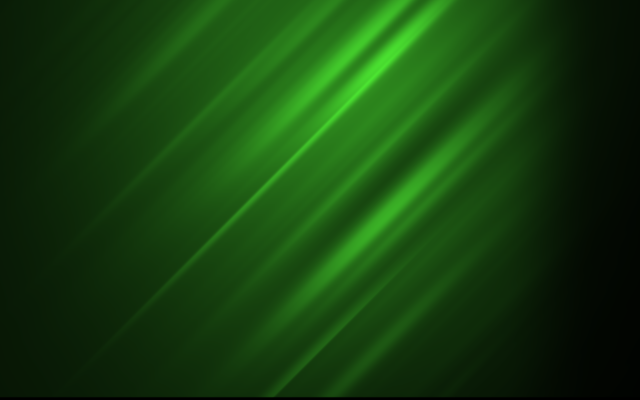
A Shadertoy shader for this background:

```glsl
const vec3 GREEN_TINT = vec3(0.33, 1.0, 0.215);

float hash(float n) {
    n = fract(n * 0.1031);
    n *= n + 33.33;
    return fract(n * (n + n));
}

float valueNoise(float x) {
    float cell = floor(x);
    return mix(hash(cell), hash(cell + 1.0), smoothstep(0.0, 1.0, x - cell));
}

float bell(float x, float width) {
    x /= width;
    return exp(-x * x);
}

// Light band with separate softness on its upper-left and lower-right sides.
// ray.x runs across the diagonal, ray.y runs along it.
float streak(vec2 ray, vec2 center, vec2 softness, float reach) {
    float across = ray.x - center.x;
    float width = across < 0.0 ? softness.x : softness.y;
    return bell(across, width) * bell(ray.y - center.y, reach);
}

// Broad glow that fades towards the lower-right corner.
float backdrop(vec2 p, float across) {
    float glow = bell(p.x - 0.85, 0.58) * bell(p.y - 0.75, 0.75);
    float ambient = 0.07 * (1.0 - smoothstep(0.45, 1.2, across));
    return 0.37 * glow + ambient;
}

// Fine grain stretched along the diagonal.
float fibres(vec2 ray) {
    float sum = 0.0;
    float frequency = 14.0;
    float weight = 0.5;
    for (int i = 0; i < 3; i++) {
        sum += weight * (valueNoise(ray.x * frequency + 40.0) - 0.5);
        frequency *= 2.1;
        weight *= 0.55;
    }
    return sum * bell(ray.y - 1.45, 0.75);
}

float beams(vec2 ray) {
    float light = 0.0;
    // Upper-left bands
    light += 0.10 * streak(ray, vec2(-0.44, 1.45), vec2(0.06, 0.025), 0.45);
    light += 0.07 * streak(ray, vec2(-0.208, 1.25), vec2(0.012, 0.018), 0.50);
    light += 0.13 * streak(ray, vec2(-0.156, 1.75), vec2(0.035, 0.022), 0.45);

    // Central highlights and the narrow bright blade
    light += 0.36 * streak(ray, vec2(0.014, 1.85), vec2(0.045, 0.025), 0.46);
    light += 0.12 * streak(ray, vec2(0.05, 1.40), vec2(0.09, 0.06), 0.35);
    light += 0.46 * streak(ray, vec2(0.108, 1.84), vec2(0.035, 0.035), 0.36);
    light += 0.26 * streak(ray, vec2(0.128, 1.30), vec2(0.007, 0.017), 0.58);
    light += 0.13 * streak(ray, vec2(0.215, 1.75), vec2(0.08, 0.09), 0.50);

    // Thin ridge beside a shaded channel
    light += 0.10 * streak(ray, vec2(0.333, 1.55), vec2(0.03, 0.012), 0.50);
    light -= 0.12 * streak(ray, vec2(0.415, 1.55), vec2(0.05, 0.045), 0.50);

    // Lower-right bands
    light += 0.32 * streak(ray, vec2(0.510, 1.42), vec2(0.045, 0.032), 0.46);
    light += 0.13 * streak(ray, vec2(0.573, 1.50), vec2(0.018, 0.025), 0.45);
    light += 0.15 * streak(ray, vec2(0.673, 0.90), vec2(0.028, 0.006), 0.42);
    light += 0.13 * streak(ray, vec2(0.820, 1.05), vec2(0.035, 0.03), 0.50);
    light += 0.025 * streak(ray, vec2(1.104, 1.15), vec2(0.02, 0.02), 0.25);
    return light;
}

void mainImage(out vec4 fragColor, in vec2 fragCoord) {
    vec2 p = fragCoord / iResolution.y;
    vec2 ray = vec2(p.x - p.y, p.x + p.y);

    float base = backdrop(p, ray.x);
    float light = base * (1.0 + 0.35 * fibres(ray)) + beams(ray);

    // Darkened right side and slim bottom border
    light *= 1.0 - 0.55 * smoothstep(1.25, 1.5, p.x);
    float pixel = 1.0 / iResolution.y;
    light *= smoothstep(0.007 - pixel, 0.007 + pixel, p.y);

    fragColor = vec4(GREEN_TINT * clamp(light, 0.0, 1.0), 1.0);
}
```
